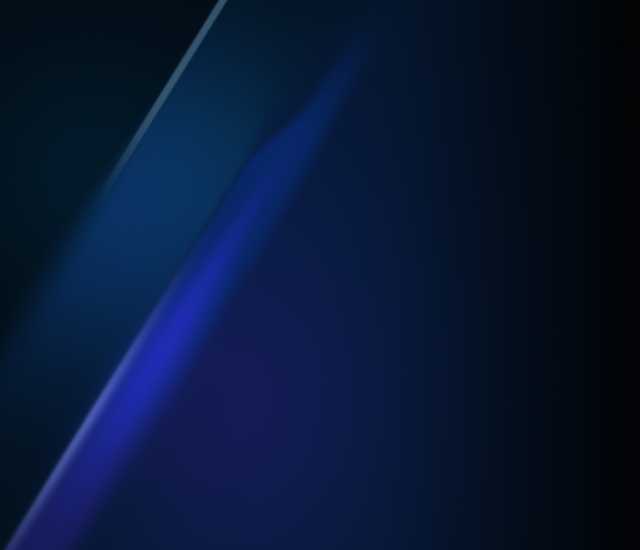
A Shadertoy shader for this background:

```glsl
// Soft bell curve around zero
float bell(float x, float width) {
    return exp(-x * x / (width * width));
}

// Soft-sided band between two positions
float band(float x, float lo, float hi, float softLo, float softHi) {
    return smoothstep(lo - softLo, lo + softLo, x)
         * (1.0 - smoothstep(hi - softHi, hi + softHi, x));
}

float hash(vec2 p) {
    return fract(sin(dot(p, vec2(127.1, 311.7))) * 43758.5);
}

// Dark navy backdrop with an indigo glow right of the beam
vec3 backdrop(vec2 p) {
    vec3 col = mix(vec3(0.010, 0.075, 0.140), vec3(0.006, 0.026, 0.045),
                   smoothstep(0.65, 1.14, p.x));
    vec2 q = p - vec2(0.46, 0.32);
    col += vec3(0.030, 0.040, 0.150) * exp(-dot(q, q * vec2(7.0, 2.2)));
    col += vec3(0.038, -0.008, 0.040) * bell(length(q + vec2(0.06, 0.06)), 0.24);
    return col;
}

// Teal-blue sheet of light between the two streaks
vec3 sheet(vec2 p, float across) {
    vec2 q = p - vec2(0.23, 0.62);
    vec3 lit = vec3(0.010, 0.060, 0.105)
             + vec3(0.026, 0.125, 0.270) * exp(-dot(q, q * vec2(7.0, 9.0)));
    lit += vec3(0.0, 0.035, 0.035) * bell(length(p - vec2(0.40, 0.74)), 0.20);
    vec3 shade = vec3(0.008, 0.045, 0.080)
               + vec3(0.002, 0.055, 0.085) * bell(length(p - vec2(0.17, 0.68)), 0.24);
    float soft = mix(0.045, 0.010, smoothstep(0.45, 0.85, p.y));
    return mix(shade, lit, smoothstep(-0.190 - soft, -0.184 + soft, across));
}

void mainImage(out vec4 fragColor, in vec2 fragCoord) {
    vec2 p = fragCoord / iResolution.y;
    float along = dot(p, vec2(0.528, 0.849));
    float across = dot(p, vec2(0.849, -0.528));

    // Sheet on the left, melting into the backdrop above the beam
    float split = smoothstep(0.80, 1.15, along);
    vec3 col = mix(sheet(p, across), backdrop(p),
                   smoothstep(-0.004 - 0.12 * split, 0.016 + 0.12 * split, across));

    // Wide blue beam, narrowing toward its upper end
    float left = mix(0.010, 0.050, smoothstep(0.82, 1.0, along));
    float right = mix(0.112, 0.096, smoothstep(0.7, 1.1, along));
    float beam = band(across, left, right, mix(0.008, 0.020, split), 0.022);
    beam *= 1.0 - smoothstep(0.88, 1.22, along);
    vec3 beamCol = mix(vec3(0.085, 0.100, 0.320), vec3(0.030, 0.155, 0.410),
                       smoothstep(0.15, 0.65, along));
    col = mix(col, beamCol, beam * 0.92);

    // Saturated core, broad below and thin above
    float width = mix(0.048, 0.016, smoothstep(0.35, 0.85, along));
    float core = bell(across - 0.060, width) * bell(along - 0.47, along < 0.47 ? 0.30 : 0.27);
    col = mix(col, vec3(0.125, 0.175, 0.720), core * 0.95);

    // Pale rim on the left side of the beam
    float rim = bell(across - 0.011, across < 0.011 ? 0.006 : 0.013)
              * bell(along - 0.27, along < 0.27 ? 0.28 : 0.24);
    col += vec3(0.200, 0.230, 0.270) * rim;

    // Thin grey-blue streak, fading downward
    float streak = band(across, -0.190, -0.177, 0.003, 0.003)
                 * smoothstep(0.60, 0.86, along);
    col = mix(col, vec3(0.235, 0.360, 0.460), streak * 0.85);

    // Dim right border and fine dither
    col *= 1.0 - 0.65 * smoothstep(1.05, 1.164, p.x);
    col += vec3(0.012, 0.004, 0.004) * smoothstep(1.12, 1.164, p.x);
    col += (hash(floor(p * 440.0)) - 0.5) / 255.0;
    fragColor = vec4(max(col, 0.0), 1.0);
}
```
